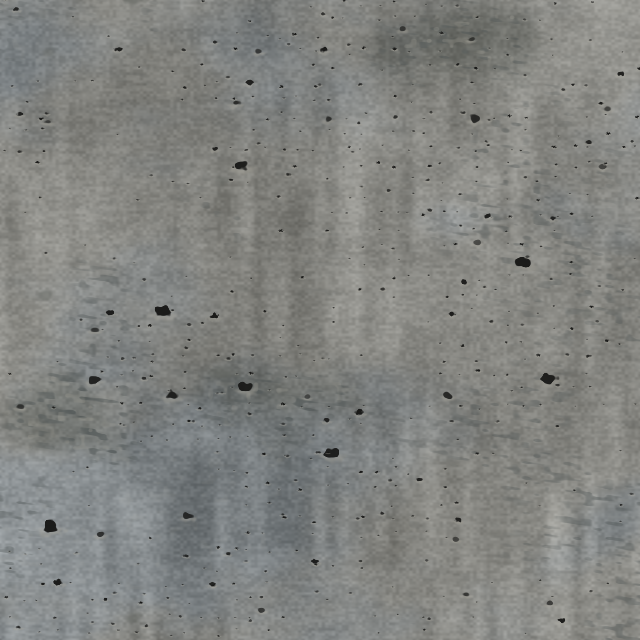
Reproduce this texture procedurally as a WebGL 1 fragment shader.

```glsl
precision highp float;
uniform vec2 u_resolution;

const vec3 WARM_GREY = vec3(0.532, 0.531, 0.511);
const vec3 BLUE_GREY = vec3(0.505, 0.527, 0.538);
const vec3 STAIN_GREY = vec3(0.395, 0.405, 0.385);
const vec3 FLECK_DARK = vec3(0.30, 0.325, 0.325);
const vec3 PIT_DARK = vec3(0.08, 0.08, 0.075);
const vec3 RIM_LIGHT = vec3(0.66, 0.65, 0.61);

float hash(vec2 p) {
  vec3 q = fract(p.xyx * 0.1031);
  q += dot(q, q.yzx + 33.33);
  return fract((q.x + q.y) * q.z);
}

float noise(vec2 p) {
  vec2 id = floor(p), f = fract(p);
  f = f * f * (3.0 - 2.0 * f);
  float low = mix(hash(id), hash(id + vec2(1.0, 0.0)), f.x);
  float high = mix(hash(id + vec2(0.0, 1.0)), hash(id + 1.0), f.x);
  return mix(low, high, f.y);
}

float fbm(vec2 p) {
  float sum = 0.0, amplitude = 0.533;
  for (int i = 0; i < 4; i++) {
    sum += amplitude * noise(p);
    p = mat2(1.6, 1.2, -1.2, 1.6) * p + 17.3;
    amplitude *= 0.5;
  }
  return sum;
}

// Soft worn patches with ragged outlines
float stains(vec2 uv) {
  float cover = 0.0;
  float ragged = fbm(uv * 11.0 + 40.0) - 0.5;
  for (int i = 0; i < 3; i++) {
    float k = float(i);
    vec2 centre = vec2(0.1 + 0.31 * k, 0.34 + 0.04 * k + 0.26 * k * (k - 1.0));
    float d = length((uv - centre) / vec2(0.11, 0.075)) + 1.8 * ragged;
    cover = max(cover, 1.0 - smoothstep(0.2, 1.25, d));
  }
  return cover;
}

// One irregular spot per grid cell: x = hole, y = pale lower rim
vec2 pits(vec2 uv, float cells, float density, float softness) {
  vec2 grid = uv * cells, id = floor(grid);
  float size = hash(id + cells * 3.1);
  vec2 centre = 0.25 + 0.5 * vec2(hash(id + cells * 1.3), hash(id + cells * 2.7));
  float radius = mix(0.035, 0.09, size * size * size);
  vec2 offset = (fract(grid) - centre) * vec2(0.8, 1.2);
  float d = length(offset) + radius * (noise(grid * 15.0) - 0.5) - radius;
  float edge = softness * cells;
  float cluster = smoothstep(0.3, 0.7, noise(id / cells * 5.0 + 8.0));
  float present = step(hash(id + cells * 4.7), density * (0.35 + 1.3 * cluster));
  float hole = 1.0 - smoothstep(-edge, edge, d);
  float rim = 1.0 - smoothstep(0.0, radius + edge, abs(d - 0.4 * radius));
  rim *= smoothstep(0.0, radius, -offset.y);
  return present * vec2(hole * mix(0.55, 1.0, size), rim * (1.0 - hole));
}

void main() {
  vec2 uv = gl_FragCoord.xy / u_resolution;
  float pixel = 1.0 / min(u_resolution.x, u_resolution.y);

  // Broad warm and bluish areas
  float clouds = fbm(uv * 3.0 + 5.0);
  vec2 fromPool = (uv - vec2(0.2, 0.25)) / vec2(0.4, 0.2);
  float pool = exp(-dot(fromPool, fromPool));
  float topBand = smoothstep(0.78, 1.0, uv.y) * smoothstep(0.9, 0.3, uv.x);
  float blue = fbm(uv * vec2(4.0, 6.0) + 70.0) + 0.42 * pool + 0.25 * topBand;
  vec3 colour = mix(WARM_GREY, BLUE_GREY, smoothstep(0.48, 0.85, blue));

  // Mottling, formwork streaks and fine grain
  float tone = 0.21 * (clouds - 0.5) + 0.12 * (fbm(uv * 15.0 + 21.0) - 0.5);
  float streakMask = smoothstep(0.35, 0.7, noise(uv * 4.0 + 31.0));
  tone += 0.085 * (noise(uv * vec2(52.0, 6.0)) - 0.5) * (0.4 + streakMask);
  tone += 0.035 * (noise(uv * vec2(18.0, 190.0)) - 0.5);
  tone += 0.085 * (noise(uv * vec2(190.0, 235.0)) - 0.5);
  colour += tone;

  // Stains break into short sideways flecks
  float stain = stains(uv);
  colour = mix(colour, STAIN_GREY + 0.7 * tone, 0.6 * stain);
  vec2 slanted = uv + vec2(0.0, 0.12 * uv.x);
  float dashes = smoothstep(0.62, 0.88, noise(slanted * vec2(62.0, 165.0)));
  float wear = smoothstep(0.5, 0.72, fbm(uv * 6.0 + 90.0));
  colour = mix(colour, FLECK_DARK, dashes * (0.06 + 0.32 * wear + 0.4 * stain));
  float chips = smoothstep(0.72, 0.92, noise(uv * vec2(85.0, 110.0) + 12.0));
  colour = mix(colour, RIM_LIGHT, chips * (0.08 + 0.2 * stain));

  // Faint blurred blemishes
  float blemish = pits(uv + 0.37, 6.0, 0.25, 0.006).x;
  colour = mix(colour, STAIN_GREY, 0.6 * blemish);

  // Air holes at three sizes
  float cells = 9.0;
  for (int i = 0; i < 3; i++) {
    vec2 pit = pits(uv, cells, 0.28, max(0.8 * pixel, 0.0012));
    colour = mix(colour, RIM_LIGHT, 0.4 * pit.y);
    colour = mix(colour, PIT_DARK, 0.95 * pit.x);
    cells *= 2.1;
  }

  gl_FragColor = vec4(clamp(colour, 0.0, 1.0), 1.0);
}
```
